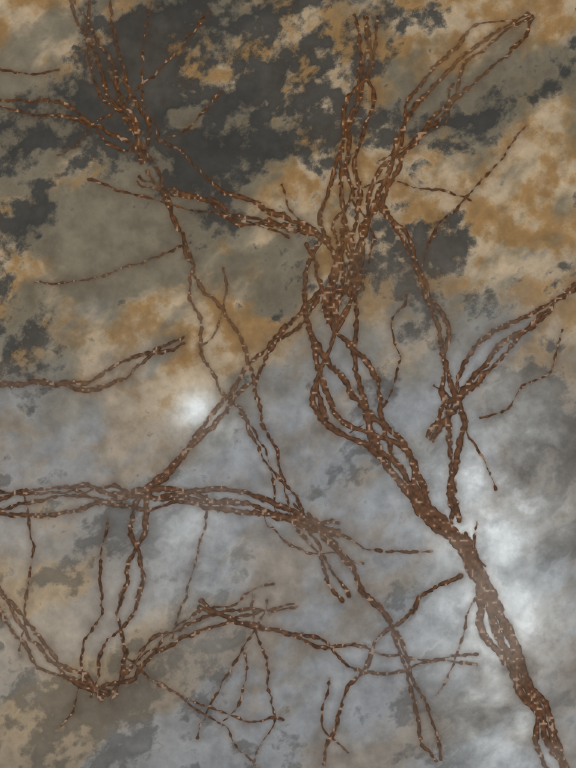
Reproduce this texture procedurally as a Shadertoy shader.

```glsl
// Polished stone slab: ochre and slate clouds smeared along a diagonal, soft glare,
// and a net of crusty brown veins. Clouds are fbm noise; each vein bundle is a bowed
// line split into wandering strands, joined by a minimum of distances.

const vec3 OCHRE = vec3(0.57, 0.45, 0.30);
const vec3 SAND = vec3(0.63, 0.56, 0.46);
const vec3 OLIVE = vec3(0.43, 0.40, 0.34);
const vec3 BLUE_GREY = vec3(0.52, 0.53, 0.54);
const vec3 TAUPE = vec3(0.48, 0.43, 0.37);
const vec3 SLATE = vec3(0.20, 0.20, 0.195);
const vec3 GLARE = vec3(0.80, 0.82, 0.82);
const vec3 VEIN_DARK = vec3(0.20, 0.15, 0.12);
const vec3 VEIN_RUST = vec3(0.46, 0.32, 0.23);
const vec3 VEIN_PALE = vec3(0.66, 0.59, 0.52);
const vec2 SMEAR_DIR = vec2(0.82, 0.57);
const float CRUST_SCALE = 260.0;
const float CRUST_DEPTH = 0.0036;
const int HAIRLINES = 30;

float hash(vec2 p) {
    return fract(sin(dot(p, vec2(127.1, 311.7))) * 43758.5453);
}

float noise(vec2 p) {
    vec2 i = floor(p), f = fract(p);
    f = f * f * (3.0 - 2.0 * f);
    return mix(mix(hash(i), hash(i + vec2(1, 0)), f.x),
               mix(hash(i + vec2(0, 1)), hash(i + vec2(1, 1)), f.x), f.y);
}

float fbm(vec2 p) {
    float sum = 0.0, amp = 0.45;
    for (int i = 0; i < 6; i++) {
        sum += amp * noise(p);
        p = mat2(1.6, 1.2, -1.2, 1.6) * p + 7.3;
        amp *= 0.57;
    }
    return sum;
}

float spot(vec2 p, vec2 centre, vec2 size) {
    vec2 d = (p - centre) / size;
    return exp(-dot(d, d));
}

// Joins strands that leave ends.xy together and fan out toward ends.zw.
void veins(inout float d, vec2 p, vec4 ends, float bend, int strands, float spread, float width) {
    vec2 span = ends.zw - ends.xy;
    float len = length(span);
    vec2 dir = span / len, q = p - ends.xy;
    float along = dot(q, dir), side = dot(q, vec2(-dir.y, dir.x));
    float s = clamp(along, 0.0, len), t = s / len;
    float fan = spread * smoothstep(0.0, 0.4, t);
    for (int i = 0; i < strands; i++) {
        float seed = float(i) * 17.3 + hash(span) * 90.0;
        float path = bend * 4.0 * t * (1.0 - t) + fan * 2.2 * (noise(vec2(s * 8.0, seed)) - 0.5)
                   + 0.018 * (noise(vec2(s * 24.0, seed + 5.0)) - 0.5)
                   + 0.005 * (noise(vec2(s * 75.0, seed + 7.0)) - 0.5);
        float w = width * (0.6 + 0.6 * noise(vec2(s * 30.0, seed + 9.0))) * (1.0 - 0.45 * t);
        d = min(d, length(vec2(side - path, along - s)) - w);
    }
}

float veinNet(vec2 p) {
    float d = 1.0;
    // Trunk and crown
    veins(d, p, vec4(0.605, 0.29, 0.42, 0.69), 0.055, 6, 0.055, 0.0056);
    veins(d, p, vec4(0.60, 0.30, 0.735, -0.02), 0.005, 5, 0.02, 0.0065);
    veins(d, p, vec4(0.43, 0.58, 0.46, 0.98), -0.01, 4, 0.035, 0.0038);
    veins(d, p, vec4(0.45, 0.62, 0.69, 0.98), 0.04, 4, 0.034, 0.004);
    veins(d, p, vec4(0.59, 0.32, 0.495, 0.74), -0.035, 2, 0.016, 0.0046);
    veins(d, p, vec4(0.56, 0.43, 0.77, 0.65), 0.02, 3, 0.025, 0.0042);
    // Left arms
    veins(d, p, vec4(0.44, 0.31, -0.02, 0.33), -0.03, 4, 0.032, 0.0042);
    veins(d, p, vec4(0.19, 0.36, 0.42, 0.62), -0.01, 2, 0.018, 0.0042);
    veins(d, p, vec4(0.19, 0.36, 0.137, 0.09), 0.0, 2, 0.022, 0.004);
    veins(d, p, vec4(0.137, 0.095, -0.02, 0.27), 0.015, 3, 0.03, 0.0036);
    veins(d, p, vec4(-0.01, 0.50, 0.24, 0.55), -0.015, 2, 0.018, 0.0038);
    veins(d, p, vec4(0.43, 0.69, 0.19, 0.79), 0.0, 3, 0.035, 0.0036);
    veins(d, p, vec4(0.19, 0.79, 0.13, 1.04), 0.02, 4, 0.06, 0.003);
    veins(d, p, vec4(0.19, 0.80, -0.02, 0.85), -0.02, 2, 0.03, 0.0028);
    // Thin crossings
    veins(d, p, vec4(0.20, 0.78, 0.45, 0.22), -0.015, 2, 0.025, 0.003);
    veins(d, p, vec4(0.137, 0.10, 0.38, 0.22), 0.01, 2, 0.03, 0.003);
    veins(d, p, vec4(0.26, 0.21, 0.62, 0.135), -0.02, 2, 0.022, 0.003);
    veins(d, p, vec4(0.40, 0.33, 0.57, 0.01), 0.025, 2, 0.022, 0.0035);
    veins(d, p, vec4(0.60, 0.25, 0.43, 0.0), -0.03, 1, 0.02, 0.004);
    for (int i = 0; i < HAIRLINES; i++) {
        vec2 key = vec2(float(i), 3.7);
        vec2 start = vec2(0.75 * hash(key), hash(key + 11.0));
        float angle = 6.283 * hash(key + 23.0);
        vec2 reach = (0.08 + 0.2 * hash(key + 31.0)) * vec2(cos(angle), sin(angle));
        veins(d, p, vec4(start, start + reach), 0.012, 1, 0.015, 0.0015);
    }
    return d;
}

vec3 stone(vec2 p) {
    vec2 q = vec2(dot(p, SMEAR_DIR), dot(p, vec2(-SMEAR_DIR.y, SMEAR_DIR.x)));
    q += 0.06 * (fbm(p * 9.0) - 0.5);
    float cloud = fbm(q * vec2(5.0, 10.0) + 3.0), patches = fbm(q * vec2(6.0, 11.0) + 21.0);
    float mottle = fbm(p * 32.0), fleck = fbm(p * 75.0 + 9.0);
    float upper = smoothstep(0.36, 0.70, p.y + 0.5 * (cloud - 0.5) - 0.12 * (p.x - 0.35));
    float warm = smoothstep(0.40, 0.58, patches);
    float corner = spot(p, vec2(0.05, 0.17), vec2(0.17, 0.2));
    vec3 top = mix(OLIVE, mix(OCHRE, SAND, smoothstep(0.36, 0.62, mottle)), warm);
    vec3 low = mix(BLUE_GREY, mix(TAUPE, SAND, corner), min(0.6 * warm + 0.6 * corner, 1.0));
    vec3 col = mix(low, top, upper);
    // Dark smears with ragged, speckled edges
    float smear = fbm(q * vec2(6.0, 12.0) + 47.0) + 0.4 * (mottle - 0.5) + 0.35 * (fleck - 0.5);
    col = mix(col, SLATE, smoothstep(0.52, 0.68, smear) * mix(0.5, 0.85, upper));
    // Reflected light
    float shine = spot(p, vec2(0.65, 0.36), vec2(0.09, 0.13)) + spot(p, vec2(0.66, 0.13), vec2(0.08, 0.16))
                + spot(p, vec2(0.26, 0.46), vec2(0.035, 0.03)) + 0.7 * spot(p, vec2(0.25, 0.27), vec2(0.06, 0.09));
    col = mix(col, GLARE, clamp(shine * (1.7 * cloud + 0.8 * mottle - 0.55), 0.0, 0.9));
    return col * (0.72 + 0.34 * mottle + 0.26 * fleck);
}

void mainImage(out vec4 fragColor, in vec2 fragCoord) {
    vec2 p = fragCoord / iResolution.y;
    float soft = max(0.0012, 1.0 / iResolution.y);
    float d = veinNet(p), grain = noise(p * CRUST_SCALE + 40.0);
    vec3 col = mix(stone(p), VEIN_DARK * 1.4, 0.3 * exp(-max(d, 0.0) * 190.0));
    // Crust: dark rims, rusty body, pale grains
    d += CRUST_DEPTH * (noise(p * CRUST_SCALE * 0.8) - 0.5);
    vec3 rust = mix(VEIN_RUST, VEIN_RUST * vec3(1.1, 1.0, 0.75), smoothstep(0.4, 0.9, p.y));
    vec3 vein = mix(VEIN_DARK, rust, 0.3 * smoothstep(0.0, 0.004, -d) + 0.7 * grain);
    vein = mix(vein, VEIN_PALE, 0.7 * smoothstep(0.68, 0.95, grain));
    float cover = 0.6 + 0.35 * smoothstep(0.3, 0.6, noise(p * 14.0));
    fragColor = vec4(mix(col, vein, cover * smoothstep(soft, -soft, d)), 1.0);
}
```
